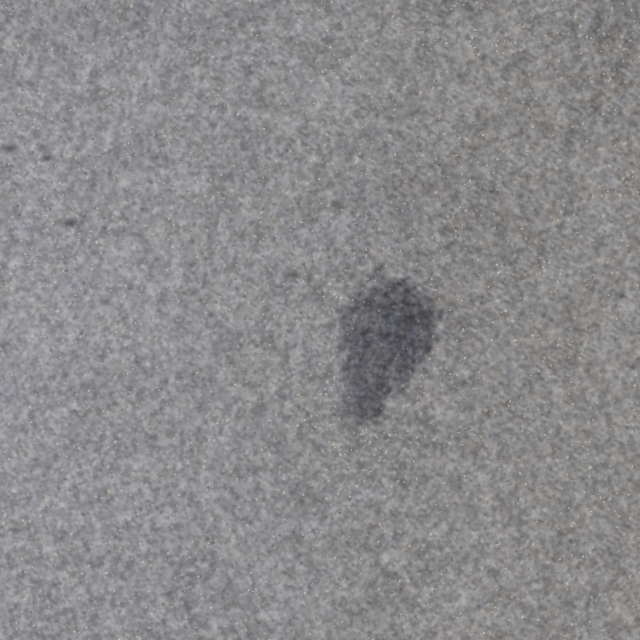
Write a Shadertoy shader that draws this texture.

```glsl
const vec3 COOL_STONE = vec3(0.556, 0.555, 0.570);
const vec3 WARM_STONE = vec3(0.535, 0.528, 0.526);
const vec3 CREAM = vec3(0.82, 0.80, 0.71);
const vec3 PALE = vec3(0.72, 0.72, 0.73);
const vec3 SOOT = vec3(0.30, 0.30, 0.32);
const vec3 STAIN_TINT = vec3(0.190, 0.184, 0.166);
const vec2 STAIN_TOP = vec2(0.607, 0.487);
const vec2 STAIN_FOOT = vec2(0.570, 0.364);
const vec2 STAIN_RADII = vec2(0.083, 0.036);
const float STAIN_RAGGED = 0.028;
const float GRAIN_CONTRAST = 1.0;
// Small dark pits: centre and radius
const vec3 PITS[4] = vec3[4](
    vec3(0.109, 0.651, 0.008), vec3(0.016, 0.768, 0.009),
    vec3(0.073, 0.752, 0.006), vec3(0.458, 0.570, 0.007));

float hash(vec2 p) {
    return fract(sin(dot(p, vec2(127.1, 311.7))) * 43758.5453);
}

float noise(vec2 p) {
    vec2 cell = floor(p), f = fract(p);
    f = f * f * (3.0 - 2.0 * f);
    return mix(mix(hash(cell), hash(cell + vec2(1, 0)), f.x),
               mix(hash(cell + vec2(0, 1)), hash(cell + vec2(1, 1)), f.x), f.y);
}

mat2 rotation(float angle) {
    float c = cos(angle), s = sin(angle);
    return mat2(c, s, -s, c);
}

// Zero-centred noise, each scale turned to its own angle
float grain(vec2 uv, float scale) {
    return noise(rotation(scale) * uv * scale + scale * 0.37) - 0.5;
}

float spot(vec2 uv, vec2 centre, vec2 radii) {
    vec2 q = (uv - centre) / radii;
    return exp(-dot(q, q));
}

// Tapered capsule with a ragged outline
float stainDistance(vec2 uv) {
    vec2 axis = STAIN_FOOT - STAIN_TOP, rel = uv - STAIN_TOP;
    float t = clamp(dot(rel, axis) / dot(axis, axis), 0.0, 1.0);
    float d = length(rel - axis * t) - mix(STAIN_RADII.x, STAIN_RADII.y, t);
    d = min(d, length(uv - vec2(0.590, 0.572)) - 0.016);
    return d + STAIN_RAGGED * (0.6 * grain(uv, 29.0) + 0.9 * grain(uv, 83.0));
}

// One randomly placed, tilted fleck per grid cell
float flecks(vec2 uv, float scale, float density, float seed) {
    vec2 p = rotation(seed) * uv * scale, cell = floor(p);
    vec2 key = cell + seed;
    vec2 centre = 0.35 + 0.3 * vec2(hash(key + 3.1), hash(key + 7.7));
    vec2 q = rotation(6.2832 * hash(key + 13.3)) * (fract(p) - centre);
    q.y *= 1.0 + 0.9 * hash(key + 19.9);
    float radius = mix(0.2, 0.35, hash(key + 23.5));
    float body = 1.0 - smoothstep(radius * 0.3, radius, length(q));
    return body * step(hash(key), density) * mix(0.2, 0.9, hash(key + 31.7));
}

void mainImage(out vec4 fragColor, in vec2 fragCoord) {
    vec2 uv = fragCoord / iResolution.xy;

    // Broad tone: cool and light at left, warm and dim at right
    float warmth = smoothstep(0.15, 0.9, uv.x + 0.15 * grain(uv, 5.0));
    vec3 colour = mix(COOL_STONE, WARM_STONE, warmth);
    colour += 0.020 * spot(uv, vec2(0.04, 0.50), vec2(0.22, 0.35));
    colour += 0.012 * spot(uv, vec2(0.38, 0.72), vec2(0.15, 0.15));
    colour -= 0.050 * spot(uv, vec2(0.72, 1.0), vec2(0.06, 0.03));
    colour -= 0.045 * spot(uv, vec2(0.97, 0.95), vec2(0.05, 0.12));
    colour -= 0.020 * spot(uv, vec2(0.20, 0.98), vec2(0.14, 0.06));
    colour -= 0.020 * spot(uv, vec2(0.68, 0.67), vec2(0.16, 0.12));
    colour += 0.016 * grain(uv, 7.0) + 0.028 * grain(uv, 20.0);

    // Stone grain from coarse to fine
    float stoneGrain = 0.045 * grain(uv, 47.0) + 0.085 * grain(uv, 96.0)
                     + 0.110 * grain(uv, 151.0) + 0.110 * grain(uv, 233.0);
    colour += GRAIN_CONTRAST * stoneGrain;
    colour += vec3(0.012, 0.003, -0.016) * grain(uv, 61.0);

    // Damp stain, deepest on its upper right
    float d = stainDistance(uv);
    float damp = 1.0 - smoothstep(-0.022, 0.010, d);
    float core = spot(uv, vec2(0.625, 0.492), vec2(0.055, 0.065));
    colour -= STAIN_TINT * damp * (0.72 + 0.28 * core);
    colour -= 0.010 * (1.0 - smoothstep(0.0, 0.06, d));

    // Mineral flecks, denser around the stain and in the upper band
    float rimOffset = (d - 0.014) / 0.018;
    float rim = exp(-rimOffset * rimOffset) * (1.0 - smoothstep(0.52, 0.68, uv.x));
    rim += spot(uv, vec2(0.60, 0.635), vec2(0.06, 0.035));
    rim += 0.6 * spot(uv, vec2(0.49, 0.37), vec2(0.04, 0.04));
    float band = spot(uv, vec2(0.8, 0.94), vec2(0.3, 0.025));
    float density = 0.14 + 0.25 * rim + 0.16 * band;
    float dryness = 1.0 - 0.45 * damp;
    colour = mix(colour, CREAM, 0.65 * dryness * flecks(uv, 76.0, density * 0.7, 5.0));
    colour = mix(colour, CREAM, 0.80 * dryness * flecks(uv, 112.0, density, 41.0));
    colour = mix(colour, PALE, 0.55 * dryness * flecks(uv, 64.0, 0.20, 83.0));
    colour = mix(colour, SOOT, 0.45 * flecks(uv, 79.0, 0.17, 127.0));

    // Isolated pits
    for (int i = 0; i < 4; i++) {
        vec2 radii = PITS[i].z * vec2(1.25, 0.65);
        colour = mix(colour, SOOT, 0.75 * spot(uv, PITS[i].xy, radii));
    }

    fragColor = vec4(clamp(colour, 0.0, 1.0), 1.0);
}
```
